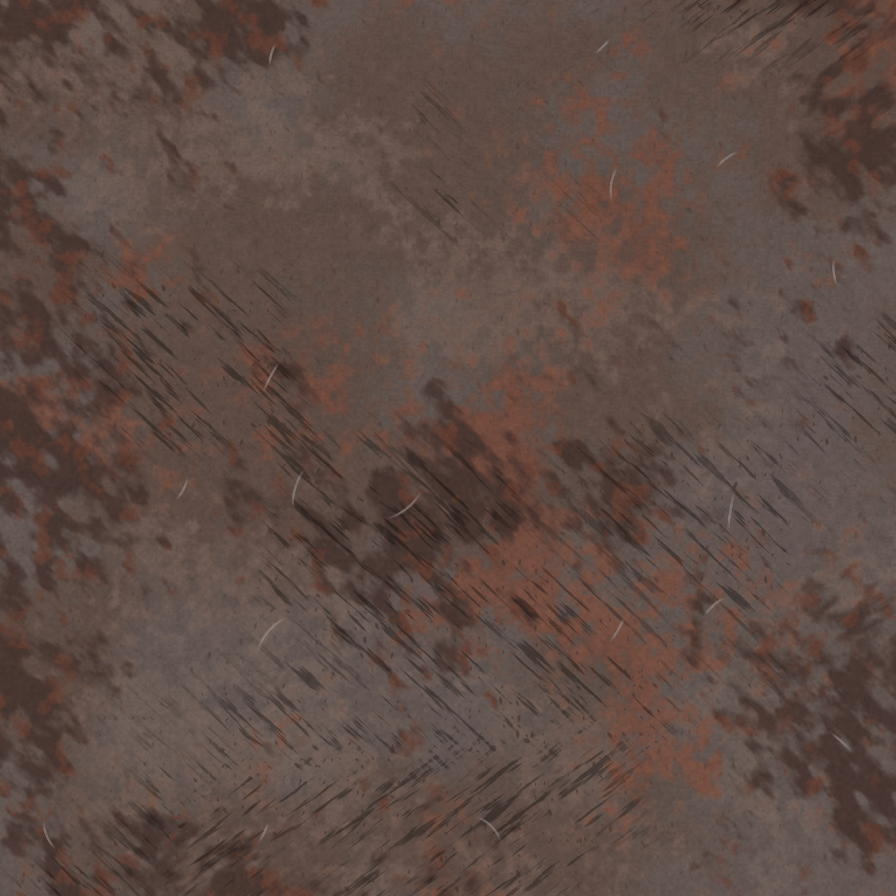
Write a WebGL 2 fragment shader that draws this texture.

```glsl
#version 300 es
precision highp float;
// Weathered metal plate: layered fractal noise blends grey steel, brown
// tarnish, dark mottled stains and orange rust. Scattered pits, hairlines,
// pale scratches and fine grain finish the surface.
uniform vec2 u_resolution;
out vec4 fragColor;

const vec3 STEEL = vec3(0.390, 0.340, 0.325);
const vec3 TARNISH = vec3(0.368, 0.296, 0.268);
const vec3 DUST = vec3(0.455, 0.385, 0.350);
const vec3 STAIN = vec3(0.265, 0.195, 0.178);
const vec3 RUST = vec3(0.470, 0.280, 0.215);
const vec3 SCRATCH = vec3(0.580, 0.540, 0.530);

float hash(vec2 p) {
    return fract(sin(dot(p, vec2(127.1, 311.7))) * 43758.5);
}

vec2 hash2(vec2 p) {
    return vec2(hash(p), hash(p + 57.3));
}

mat2 rotation(float angle) {
    float c = cos(angle), s = sin(angle);
    return mat2(c, s, -s, c);
}

float noise(vec2 p) {
    vec2 cell = floor(p), f = fract(p);
    f = f * f * (3.0 - 2.0 * f);
    float low = mix(hash(cell), hash(cell + vec2(1, 0)), f.x);
    float high = mix(hash(cell + vec2(0, 1)), hash(cell + vec2(1, 1)), f.x);
    return mix(low, high, f.y);
}

float fbm(vec2 p, int octaves) {
    float sum = 0.0, weight = 0.5, total = 0.0;
    mat2 turn = rotation(0.65);
    for (int i = 0; i < octaves; i++) {
        sum += weight * noise(p);
        total += weight;
        weight *= 0.53;
        p = turn * p * 2.03 + 17.7;
    }
    return sum / total;
}

// Noise stretched along one direction.
float streaks(vec2 p, float angle, vec2 frequency) {
    return fbm(rotation(angle) * p * frequency.x * vec2(1.0, frequency.y), 3);
}

// Small elongated pits, one candidate per cell.
float pits(vec2 p, float cells, float density, float pixel) {
    vec2 id = floor(p * cells);
    vec2 offset = fract(p * cells) - 0.35 - 0.3 * hash2(id);
    float angle = 0.6 + 1.6 * hash(id + 9.1);
    float size = mix(0.08, 0.24, hash(id + 3.7));
    float d = length(rotation(angle) * offset * vec2(1.0, 2.2)) - size;
    float soft = pixel * cells + 0.06;
    return step(hash(id + 21.3), density) * (1.0 - smoothstep(-soft, soft, d));
}

// Short, slightly bowed lines, one candidate per cell.
float scratches(vec2 p, float cells, float density, float pixel) {
    vec2 id = floor(p * cells);
    vec2 offset = fract(p * cells) - 0.35 - 0.3 * hash2(id + 4.4);
    vec2 q = rotation(0.7 + 1.8 * hash(id + 31.0)) * offset;
    float halfLength = mix(0.08, 0.24, hash(id + 13.0));
    q.y += (hash(id + 8.0) - 0.5) * 3.0 * q.x * q.x;
    float width = 0.0008 * cells;
    float line = 1.0 - smoothstep(width, width + pixel * cells, abs(q.y));
    float taper = 1.0 - smoothstep(0.3 * halfLength, halfLength, abs(q.x));
    return step(hash(id + 77.0), density) * line * taper;
}

void main() {
    float side = min(u_resolution.x, u_resolution.y);
    vec2 uv = gl_FragCoord.xy / side;
    float pixel = 1.0 / side;

    // Shared detail: mottling leans two ways in different regions.
    float lean = smoothstep(0.4, 0.6, noise(uv * 3.0 + 5.0));
    float mottle = mix(streaks(uv, -0.6, vec2(32.0, 2.0)),
                       streaks(uv, 0.8, vec2(32.0, 2.0)), lean);
    float fine = fbm(uv * 70.0, 4);

    // Steel, tarnish and pale dust.
    float tarnish = fbm(uv * 4.5 + 31.0, 6) + 0.3 * (fine - 0.5);
    vec3 color = mix(STEEL, TARNISH, smoothstep(0.38, 0.62, tarnish));
    float dust = fbm(uv * 6.0 + 83.0, 6) + 0.5 * (fine - 0.5);
    color = mix(color, DUST, 0.5 * smoothstep(0.52, 0.74, dust));

    // Orange rust clouds.
    float rust = fbm(uv * 5.5 + 12.0, 6) + 0.45 * (fine - 0.5);
    color = mix(color, RUST, 0.65 * smoothstep(0.58, 0.78, rust));

    // Dark stains with broken edges and rusty flecks.
    float stain = fbm(uv * 4.2 + 47.0, 5) + 0.5 * (mottle - 0.5);
    float stainMask = smoothstep(0.53, 0.71, stain + 0.15 * (fine - 0.5));
    color = mix(color, STAIN, 0.88 * stainMask);
    float flecks = smoothstep(0.56, 0.72, fbm(uv * 42.0 + 7.0, 4));
    color = mix(color, RUST * 0.88, 0.6 * flecks * smoothstep(0.46, 0.62, stain));

    // Dark hairlines and pits gathered in worn zones.
    float wear = smoothstep(0.42, 0.64, fbm(uv * 5.0 + 64.0, 4));
    float hairs = mix(streaks(uv, -0.65, vec2(24.0, 9.0)),
                      streaks(uv, 0.75, vec2(24.0, 9.0)), lean);
    color *= 1.0 - 0.32 * wear * smoothstep(0.56, 0.74, hairs);
    float pitting = max(pits(uv, 58.0, 0.16, pixel),
                        pits(uv + 0.37, 110.0, 0.18, pixel));
    color = mix(color, STAIN, pitting * mix(0.3, 0.7, wear));

    // Pale scratches and fine grain.
    color = mix(color, SCRATCH, 0.6 * scratches(uv, 8.0, 0.28, pixel));
    float grain = noise(uv * 230.0) + noise(uv * 430.0 + 19.0) - 1.0;
    color *= 1.0 + 0.075 * grain + 0.14 * (fine - 0.5);
    fragColor = vec4(color, 1.0);
}
```
